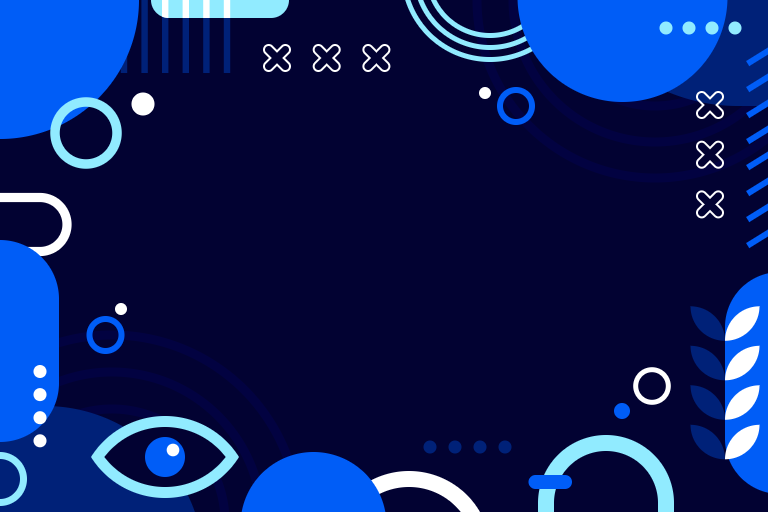
Reproduce this background procedurally as a Shadertoy shader.

```glsl
// Flat geometric border: discs, rings, pills, crosses, leaves and an eye
// around an empty navy field. Each part is a distance function painted
// back to front on a 768 x 512 design grid whose y axis points down.

#define GRID vec2(768.0, 512.0)
#define NAVY vec3(0.008, 0.006, 0.195)
#define FAINT vec3(0.008, 0.006, 0.255)
#define DEEP vec3(0.0, 0.13, 0.47)
#define BLUE vec3(0.0, 0.365, 0.97)
#define CYAN vec3(0.57, 0.92, 1.0)
#define WHITE vec3(1.0)
#define DOT_RADIUS 6.5

vec3 color = NAVY;
float pixel;

// Lay a colour over the canvas wherever d is negative
void paint(float d, vec3 ink) {
    color = mix(color, ink, clamp(0.5 - d / pixel, 0.0, 1.0));
}

float disc(vec2 p, vec2 center, float radius) {
    return length(p - center) - radius;
}

float ring(vec2 p, vec2 center, float radius, float width) {
    return abs(disc(p, center, radius)) - 0.5 * width;
}

float box(vec2 p, vec2 halfSize) {
    vec2 d = abs(p) - halfSize;
    return length(max(d, 0.0)) + min(max(d.x, d.y), 0.0);
}

float capsule(vec2 p, vec2 a, vec2 b, float radius) {
    vec2 ab = b - a;
    float t = clamp(dot(p - a, ab) / dot(ab, ab), 0.0, 1.0);
    return length(p - a - ab * t) - radius;
}

// Offset from the nearest of count points spaced by gap
vec2 repeatRow(vec2 p, vec2 first, vec2 gap, float count) {
    float k = floor(dot(p - first, gap) / dot(gap, gap) + 0.5);
    return p - first - gap * clamp(k, 0.0, count - 1.0);
}

float dots(vec2 p, vec2 first, vec2 gap) {
    return length(repeatRow(p, first, gap, 4.0)) - DOT_RADIUS;
}

float crossOutline(vec2 p) {
    return abs(capsule(abs(p), vec2(0.0), vec2(8.3), 4.7)) - 1.0;
}

// Lens between two mirrored circles
float lens(vec2 p, float radius, float offset) {
    return length(vec2(p.x, abs(p.y) + offset)) - radius;
}

void paintTop(vec2 p) {
    // Hanging stripes, pill and corner disc
    float stripes = box(repeatRow(p, vec2(124.0, 36.0), vec2(20.6, 0.0), 6.0), vec2(3.2, 37.0));
    float pill = box(p - vec2(220.0, -10.0), vec2(51.0, 10.0)) - 18.0;
    paint(stripes, DEEP);
    paint(pill, CYAN);
    paint(max(stripes, pill), WHITE);
    paint(disc(p, vec2(0.0), 139.0), BLUE);
    paint(ring(p, vec2(86.0, 133.0), 31.0, 9.5), CYAN);
    paint(disc(p, vec2(143.0, 104.0), 11.5), WHITE);

    // Concentric rings, rounded panel and large disc
    for (float i = 0.0; i < 3.0; i++)
        paint(ring(p, vec2(490.0, -27.0), 86.5 - 12.0 * i, 5.0), CYAN);
    paint(capsule(p, vec2(738.0, -76.0), vec2(1000.0, -76.0), 182.0), DEEP);
    paint(disc(p, vec2(622.5, -3.0), 105.0), BLUE);
    paint(dots(p, vec2(666.0, 28.0), vec2(23.0, 0.0)), CYAN);
    paint(ring(p, vec2(516.0, 106.0), 16.0, 6.0), BLUE);
    paint(disc(p, vec2(485.0, 93.0), 6.0), WHITE);

    // Crosses and slanted bars
    paint(crossOutline(repeatRow(p, vec2(277.0, 58.0), vec2(49.7, 0.0), 3.0)), WHITE);
    paint(crossOutline(repeatRow(p, vec2(710.0, 105.0), vec2(0.0, 49.7), 3.0)), WHITE);
    vec2 sheared = vec2(p.x, p.y + 0.62 * (p.x - 768.0));
    vec2 bar = repeatRow(sheared, vec2(768.0, 51.0), vec2(0.0, 26.0), 8.0);
    paint(box(vec2(1.18 * bar.x - 0.53 * bar.y, 0.85 * bar.y), vec2(24.0, 3.0)), BLUE);
}

void paintLeft(vec2 p) {
    paint(disc(p, vec2(45.0, 565.0), 159.0), DEEP);
    paint(abs(capsule(p, vec2(-60.0, 224.5), vec2(40.0, 224.5), 27.0)) - 4.6, WHITE);
    paint(capsule(p, vec2(0.0, 299.0), vec2(0.0, 383.0), 59.0), BLUE);
    paint(dots(p, vec2(40.0, 371.5), vec2(0.0, 23.1)), WHITE);
    paint(ring(p, vec2(105.5, 335.0), 16.0, 6.0), BLUE);
    paint(disc(p, vec2(121.0, 309.0), 6.0), WHITE);
    paint(ring(p, vec2(0.0, 479.0), 23.5, 7.0), CYAN);

    // Eye
    vec2 eye = p - vec2(165.0, 457.0);
    paint(lens(eye, 87.3, 46.3), CYAN);
    paint(lens(eye, 76.3, 46.3), NAVY);
    paint(length(eye) - 20.0, BLUE);
    paint(disc(eye, vec2(8.0, -7.0), 6.3), WHITE);
}

void paintBottomRight(vec2 p) {
    paint(ring(p, vec2(409.0, 553.0), 74.0, 16.0), WHITE);
    paint(disc(p, vec2(313.5, 525.0), 73.0), BLUE);
    paint(dots(p, vec2(430.0, 447.0), vec2(25.0, 0.0)), DEEP);
    paint(abs(capsule(p, vec2(606.0, 503.0), vec2(606.0, 600.0), 60.0)) - 8.0, CYAN);
    paint(capsule(p, vec2(535.5, 482.0), vec2(565.0, 482.0), 7.0), BLUE);
    paint(disc(p, vec2(622.0, 411.0), 8.0), BLUE);
    paint(ring(p, vec2(652.0, 386.0), 16.3, 5.0), WHITE);

    // Panel with mirrored leaves
    paint(capsule(p, vec2(780.0, 327.0), vec2(780.0, 439.0), 55.0), BLUE);
    vec2 leaf = repeatRow(p, vec2(725.0, 323.5), vec2(0.0, 39.5), 4.0);
    vec2 local = vec2(abs(leaf.x), leaf.y + 17.2);
    float shape = max(disc(local, vec2(0.0), 34.5), disc(local, vec2(34.5), 34.5));
    paint(shape, leaf.x < 0.0 ? DEEP : WHITE);
}

void mainImage(out vec4 fragColor, in vec2 fragCoord) {
    vec2 uv = fragCoord / iResolution.xy;
    vec2 p = vec2(uv.x, 1.0 - uv.y) * GRID;
    pixel = GRID.y / iResolution.y;

    // Faint orbits behind everything
    for (float i = 0.0; i < 3.0; i++) {
        paint(ring(p, vec2(655.0, 0.0), 178.0 - 36.0 * i, 9.0), FAINT);
        paint(ring(p, vec2(112.0, 522.0), 187.0 - 37.0 * i, 9.0), FAINT);
    }
    paintTop(p);
    paintLeft(p);
    paintBottomRight(p);
    fragColor = vec4(color, 1.0);
}
```
